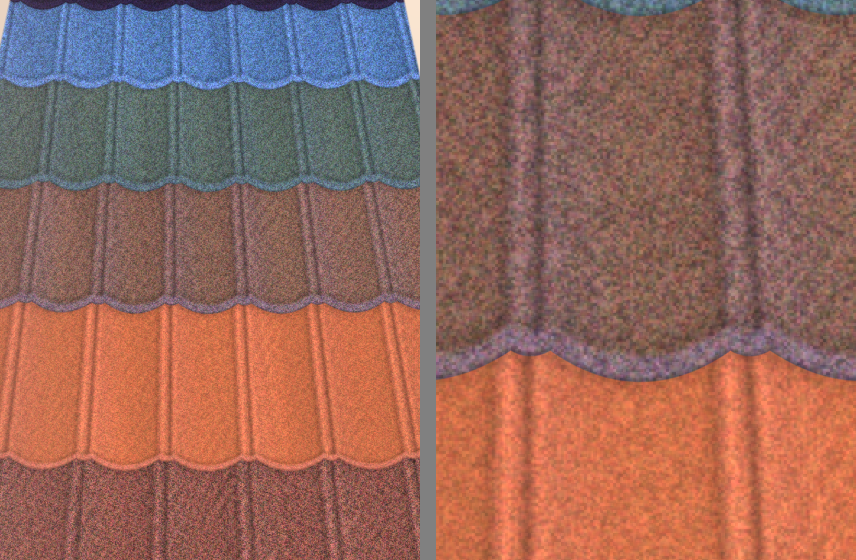
Left, the full canvas; right, a detail of the centre.
Reproduce this pattern procedurally as a WebGL 2 fragment shader.

```glsl
#version 300 es
precision highp float;
// Stone-coated roof tiles in overlapping colour bands, seen in perspective.
// Each band is masked by a scalloped lower edge and painted from the bottom up;
// ribs, rims and shadows are profiles across a tile, with hashed granules on top.
uniform vec2 u_resolution;
out vec4 fragColor;

const int ROWS = 6;
const float RIB = 0.09;       // half width of a rib, in tiles
const float SCALLOP = 0.14;   // depth of a scallop, in tiles

// Height of each band's lower edge, down from the top, in canvas widths
const float EDGE[ROWS] = float[](0.009, 0.194, 0.435, 0.723, 1.095, 1.6);

const vec3 BODY[ROWS] = vec3[](
  vec3(0.19, 0.15, 0.25), vec3(0.33, 0.48, 0.71), vec3(0.36, 0.42, 0.40),
  vec3(0.53, 0.38, 0.33), vec3(0.82, 0.44, 0.29), vec3(0.56, 0.34, 0.30));
const vec3 RIM[ROWS] = vec3[](
  vec3(0.19, 0.15, 0.28), vec3(0.40, 0.53, 0.78), vec3(0.36, 0.44, 0.50),
  vec3(0.50, 0.40, 0.46), vec3(0.82, 0.46, 0.38), vec3(0.56, 0.36, 0.35));
const vec3 WALL = vec3(0.97, 0.89, 0.81);

float hash(vec2 p) {
  return fract(sin(dot(p, vec2(12.9898, 78.233))) * 43758.5);
}

float noise(vec2 p) {
  vec2 i = floor(p), f = fract(p);
  f = f * f * (3.0 - 2.0 * f);
  return mix(mix(hash(i), hash(i + vec2(1, 0)), f.x),
             mix(hash(i + vec2(0, 1)), hash(i + vec2(1, 1)), f.x), f.y);
}

float bump(float x, float center, float width) {
  float d = (x - center) / width;
  return exp(-d * d);
}

// Drop of the lower edge: a wide scallop between ribs, a small one under each rib
float scallop(float f) {
  float a = abs(f);
  float u = (0.5 - a) / (0.5 - RIB);
  float v = a / RIB;
  return a < RIB ? 0.025 * (1.0 - v * v) : SCALLOP * (1.0 - u * u);
}

// Position across the pan between two ribs: 0 at its left side, 1 at its right
float panPosition(float f) {
  return clamp((fract(f + 1.0) - RIB) / (1.0 - 2.0 * RIB), 0.0, 1.0);
}

// Pale ridge and dark groove of the raised rib, plus the soft curve of the pan
float relief(float f) {
  float ridge = 0.13 * bump(f, -0.05, 0.028) + 0.08 * bump(f, 0.10, 0.03);
  float groove = 0.13 * bump(f, -0.12, 0.035) + 0.24 * bump(f, 0.04, 0.028);
  float onPan = smoothstep(RIB, RIB + 0.05, abs(f));
  return 1.02 + ridge - groove - 0.06 * onPan * smoothstep(0.3, 1.0, panPosition(f));
}

// Coloured mineral speckle at three sizes
vec3 granules(vec2 p, float amount) {
  vec3 tint = vec3(noise(p * 330.0), noise(p * 330.0 + 31.7), noise(p * 330.0 + 67.3));
  float grain = hash(floor(p * 384.0)) + noise(p * 290.0) + 0.5 * noise(p * 150.0) - 1.25;
  return 1.0 + amount * (0.65 * (tint - 0.5) + 0.75 * grain);
}

vec3 paintTile(int row, vec2 p, float f, float id, float above, float below, float scale) {
  float px = 1.0 / u_resolution.x;
  float variation = 0.98 + 0.04 * hash(vec2(id, float(row)));
  vec3 color = BODY[row];
  // Cool reflected light on the rib and on the left of each pan
  float onRib = 1.0 - smoothstep(RIB, RIB + 0.05, abs(f));
  float cool = max(onRib, 1.0 - smoothstep(0.0, 0.5, panPosition(f)));
  color = mix(color, RIM[row], 0.35 * cool) * relief(f) * variation;
  // Shadow cast by the band above
  color *= 1.0 - 0.16 * exp(-max(below, 0.0) / (0.05 * scale));
  // Soft rolled rim, with a crease over it and a darker underside
  float thickness = (row == 4 ? 0.065 : 0.11) * scale;
  float rim = 1.0 - smoothstep(thickness * 0.75, thickness * 1.25 + px, above);
  color *= 1.0 - 0.12 * bump(above, thickness * 1.4, thickness * 0.45);
  color = mix(color, RIM[row] * 1.06, rim * 0.9);
  return color * (1.0 - 0.24 * (1.0 - smoothstep(0.0, 0.035 * scale, above)));
}

void main() {
  vec2 uv = gl_FragCoord.xy / u_resolution;
  vec2 p = vec2(uv.x, (1.0 - uv.y) * 4.0 / 3.0);
  float px = 1.0 / u_resolution.x;
  // Tile width and central rib drift with perspective
  float scale = 0.131 + 0.06 * p.y;
  float middle = 0.5625 + 0.028 * p.y;
  float bow = 0.03 * (p.x - 0.5) * (p.x - 0.5);

  vec3 color = BODY[ROWS - 1];
  for (int row = ROWS - 1; row >= 0; row--) {
    float top = row > 0 ? EDGE[row - 1] : -0.15;
    float t = clamp((p.y - top) / (EDGE[row] - top), 0.0, 1.0);
    float k = (p.x - middle + 0.009 * (1.0 - t)) / scale;
    float id = floor(k + 0.5);
    float f = k - id;
    float drop = scale * scallop(f) - bow;
    float above = EDGE[row] + drop - p.y;
    float below = p.y - top - drop;
    vec3 tile = paintTile(row, p, f, id, above, below, scale);
    float speckle = row == 5 ? 0.48 : row == 4 ? 0.20 : 0.36;
    tile *= granules(p, speckle);
    color = mix(color, tile, smoothstep(-px, px, above));
  }

  // Pale wall beyond the outer tiles, then broad uneven light
  float across = (p.x - middle) / scale;
  float side = max(-4.10 - across, across - 3.04) * scale;
  color = mix(color, WALL, smoothstep(-px, 2.0 * px, side));
  color *= 0.98 + 0.04 * noise(p * 5.0);
  color = mix(color, vec3(0.66, 0.52, 0.52), 0.12 * (1.0 - smoothstep(0.0, 0.35, p.x)));
  fragColor = vec4(clamp(color, 0.0, 1.0), 1.0);
}
```
